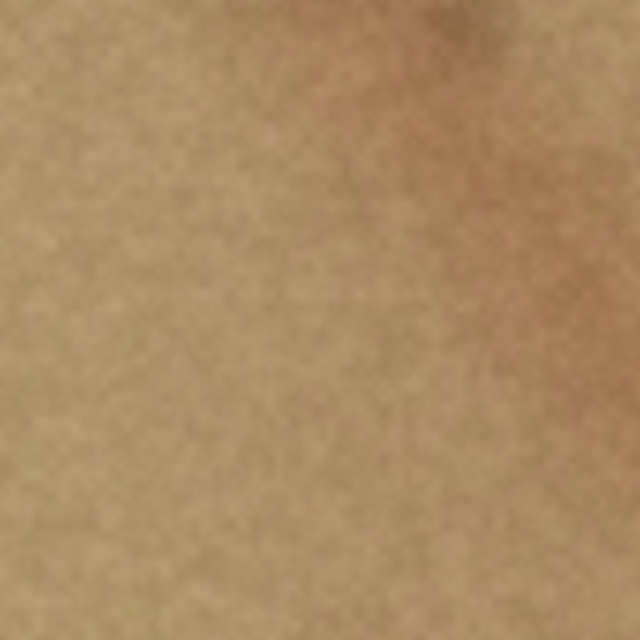
This texture is drawn by a Shadertoy shader. Its source:

```glsl
// Soft mottled tan surface with a diffuse reddish-brown stain at the upper right.

float hash(vec2 p) {
    vec3 q = fract(vec3(p.xyx) * 0.1031);
    q += dot(q, q.yzx + 33.33);
    return fract((q.x + q.y) * q.z);
}

// Smooth value noise, centred on zero
float noise(vec2 p) {
    vec2 cell = floor(p), f = fract(p);
    f = f * f * (3.0 - 2.0 * f);
    float low = mix(hash(cell), hash(cell + vec2(1, 0)), f.x);
    float high = mix(hash(cell + vec2(0, 1)), hash(cell + vec2(1, 1)), f.x);
    return mix(low, high, f.y) - 0.5;
}

float fbm(vec2 p) {
    float sum = 0.0, gain = 0.6;
    for (int i = 0; i < 4; i++) {
        sum += gain * noise(p);
        p = mat2(1.6, 1.2, -1.2, 1.6) * p + 17.3;
        gain *= 0.5;
    }
    return sum;
}

float segmentDistance(vec2 p, vec2 a, vec2 b) {
    vec2 ab = b - a;
    return length(p - a - ab * clamp(dot(p - a, ab) / dot(ab, ab), 0.0, 1.0));
}

float blob(vec2 p, vec2 centre, vec2 radius) {
    vec2 d = (p - centre) / radius;
    return exp(-dot(d, d));
}

void mainImage(out vec4 fragColor, in vec2 fragCoord) {
    vec2 uv = fragCoord / iResolution.xy;

    // Diagonal stain with cloudy borders
    float cloud = fbm(uv * 6.0 + 4.0);
    float band = segmentDistance(uv, vec2(0.66, 0.9), vec2(1.03, 0.38));
    float stain = smoothstep(0.31, 0.02, band + 0.09 * cloud);
    stain += 0.5 * blob(uv, vec2(0.42, 1.0), vec2(0.12, 0.16));
    stain -= 0.75 * blob(uv, vec2(0.9, 1.0), vec2(0.1, 0.16));
    stain = clamp(stain, 0.0, 1.0);

    // Base colours
    vec3 paleTan = vec3(0.686, 0.579, 0.412);
    vec3 warmTan = vec3(0.67, 0.548, 0.388);
    vec3 rust = vec3(0.643, 0.484, 0.333);
    vec3 color = mix(mix(paleTan, warmTan, smoothstep(0.1, 0.8, uv.x)), rust, stain);

    // Darker patches along the top and inside the stain
    float shade = blob(uv, vec2(0.73, 0.96), vec2(0.09, 0.09));
    shade += 0.4 * blob(uv, vec2(0.5, 1.02), vec2(0.22, 0.08));
    color -= vec3(0.055, 0.05, 0.03) * shade;
    color += 0.045 * stain * fbm(uv * 10.0 + 31.0);

    // Blurred grain in brightness, then in green-to-pink tint
    float grain = 0.034 * noise(uv * 28.0) + 0.047 * noise(uv * 50.0 + 9.0) + 0.022 * noise(uv * 85.0 + 3.0);
    float tint = noise(uv * 24.0 + 57.0) + 0.6 * noise(uv * 42.0 + 71.0);
    color += grain * vec3(1.0, 1.0, 0.95) + tint * vec3(0.01, -0.005, 0.015);

    fragColor = vec4(clamp(color, 0.0, 1.0), 1.0);
}
```
